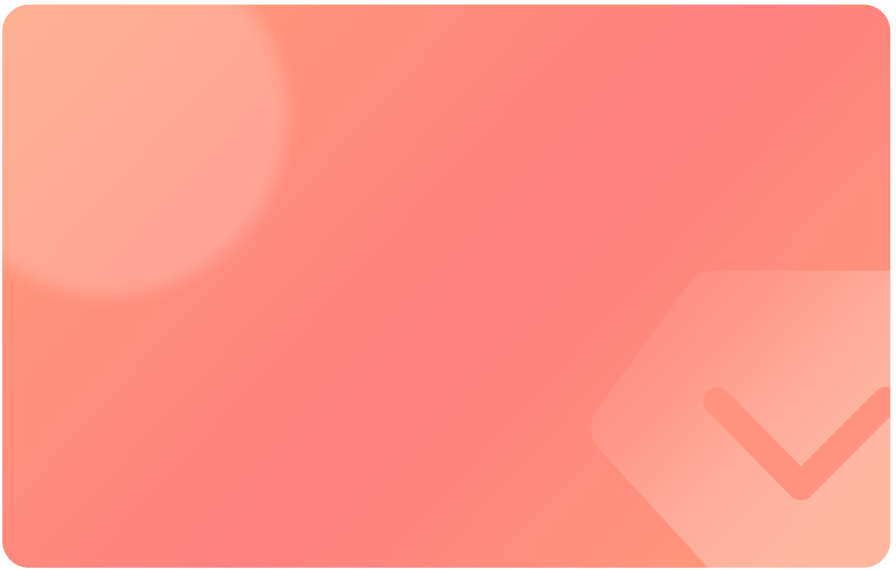
This background is drawn by a Shadertoy shader. Its source:

```glsl
// A coral card with rounded corners on white: a diagonal three-stop gradient,
// a soft pale disc at the upper left, and a translucent rounded polygon holding
// a tick at the lower right. All shapes are distance functions, in canvas heights.

#define CORAL vec3(1.0, 0.502, 0.498)
#define PEACH vec3(1.0, 0.620, 0.475)
#define TICK_COLOR vec3(1.0, 0.575, 0.502)
#define GRADIENT_AXIS vec2(0.735, -0.678)
#define RIDGE 0.310
#define CARD_RADIUS 0.047
#define DISC_RADIUS 0.313
#define DISC_BLUR 0.028
#define DISC_ALPHA 0.19
#define BADGE_RADIUS 0.0552
#define TICK_RADIUS 0.0245

float roundedBox(vec2 p, vec2 halfSize, float radius) {
    vec2 q = abs(p) - halfSize + radius;
    return length(max(q, 0.0)) + min(max(q.x, q.y), 0.0) - radius;
}

float segment(vec2 p, vec2 a, vec2 b) {
    vec2 ab = b - a;
    return length(p - a - ab * clamp(dot(p - a, ab) / dot(ab, ab), 0.0, 1.0));
}

// Convex polygon with clockwise corners, signed distance
float badgeShape(vec2 p) {
    vec2 corners[4] = vec2[4](vec2(1.092, 0.2495), vec2(1.2536, 0.470),
                              vec2(2.219, 0.470), vec2(2.219, -0.9775));
    float nearest = 1e3;
    float side = -1e3;
    for (int i = 0; i < 4; i++) {
        vec2 a = corners[i];
        vec2 b = corners[(i + 1) % 4];
        vec2 along = normalize(b - a);
        nearest = min(nearest, segment(p, a, b));
        side = max(side, dot(p - a, vec2(-along.y, along.x)));
    }
    return sign(side) * nearest - BADGE_RADIUS;
}

float tickShape(vec2 p) {
    vec2 bend = vec2(1.405, 0.147);
    float leftArm = segment(p, vec2(1.258, 0.2965), bend);
    float rightArm = segment(p, bend, vec2(1.554, 0.2965));
    return min(leftArm, rightArm) - TICK_RADIUS;
}

// Coverage of a shape, with an edge one pixel wide
float coverage(float dist) {
    return clamp(0.5 - dist * iResolution.y, 0.0, 1.0);
}

void mainImage(out vec4 fragColor, in vec2 fragCoord) {
    vec2 p = fragCoord / iResolution.y;
    float diagonal = dot(p, GRADIENT_AXIS);

    // Peach corners with a coral ridge between them
    float offset = diagonal - RIDGE;
    float warmth = offset < 0.0 ? -offset / 0.98 : offset / 0.834;
    vec3 color = mix(CORAL, PEACH, min(warmth, 1.0));

    // Blurred disc
    float disc = length(p - vec2(0.190, 0.7955)) - DISC_RADIUS;
    float discGlow = 1.0 - smoothstep(-DISC_BLUR, DISC_BLUR, disc);
    color = mix(color, vec3(1.0), DISC_ALPHA * discGlow);

    // Badge that grows paler toward the lower right, then its tick
    float badgeAlpha = mix(0.05, 0.28, smoothstep(0.50, 0.95, diagonal));
    color = mix(color, vec3(1.0), badgeAlpha * coverage(badgeShape(p)));
    color = mix(color, TICK_COLOR, coverage(tickShape(p)));

    // Card outline on white
    float card = roundedBox(p - vec2(0.783, 0.498), vec2(0.779, 0.494), CARD_RADIUS);
    fragColor = vec4(mix(vec3(1.0), color, coverage(card)), 1.0);
}
```
